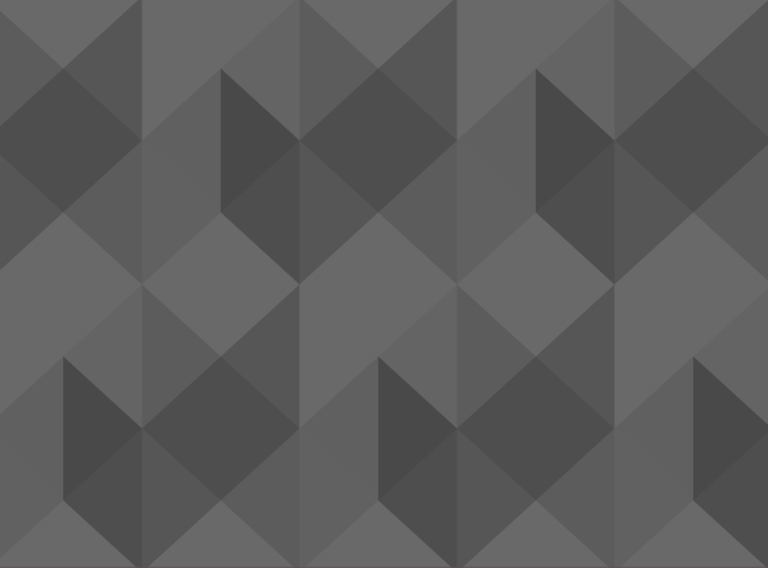
This pattern is drawn by a WebGL 1 fragment shader. Its source:

```glsl
precision highp float;
// Folded grey facets: dark diamonds and slanted slots in half-shifted rows.
uniform vec2 u_resolution;

// Grey of the right half tile: a dark diamond framed by four triangles.
float diamondHalf(vec2 p) {
  vec2 d = vec2(p.x - 1.0, p.y);
  if (abs(d.x) + abs(d.y) < 1.0) return 0.306;
  if (abs(d.y) > 1.0 + abs(d.x)) return 0.412;
  return d.x * d.y > 0.0 ? 0.361 : 0.338;
}

// Grey of the left half tile: a dark slot beside a pale slanted strip.
float slotHalf(vec2 p) {
  if (p.y < -2.0 - p.x) return 0.412;
  if (p.x < -1.0) {
    if (p.y > -p.x) return 0.412;
    return p.y < p.x + 2.0 ? 0.375 : 0.382;
  }
  if (p.y < p.x) return 0.392;
  if (p.y > p.x + 2.0) return 0.412;
  return p.y < -p.x ? 0.286 : 0.306;
}

// Grey at a canvas position from 0 to 1; tiles are 4 by 4 units, y down.
float facets(vec2 uv) {
  vec2 p = vec2(uv.x, 1.0 - uv.y) * vec2(9.752, 7.889) - vec2(1.803, 5.951);
  float row = floor((p.y + 2.0) / 4.0);
  p.y -= 4.0 * row;
  p.x = mod(p.x + 2.0 * row + 2.0, 4.0) - 2.0;
  return p.x > 0.0 ? diamondHalf(p) : slotHalf(p);
}

void main() {
  // Average a grid of samples to soften the edges.
  float grey = 0.0;
  for (int j = 0; j < 4; j++) {
    for (int i = 0; i < 4; i++) {
      vec2 offset = (vec2(float(i), float(j)) - 1.5) * 0.35;
      grey += facets((gl_FragCoord.xy + offset) / u_resolution) / 16.0;
    }
  }

  // Faint warm line along the bottom edge.
  float rim = 1.0 - smoothstep(0.001, 0.004, gl_FragCoord.y / u_resolution.y);
  vec3 colour = mix(vec3(grey), vec3(0.36, 0.32, 0.33), 0.7 * rim);
  gl_FragColor = vec4(colour, 1.0);
}
```
